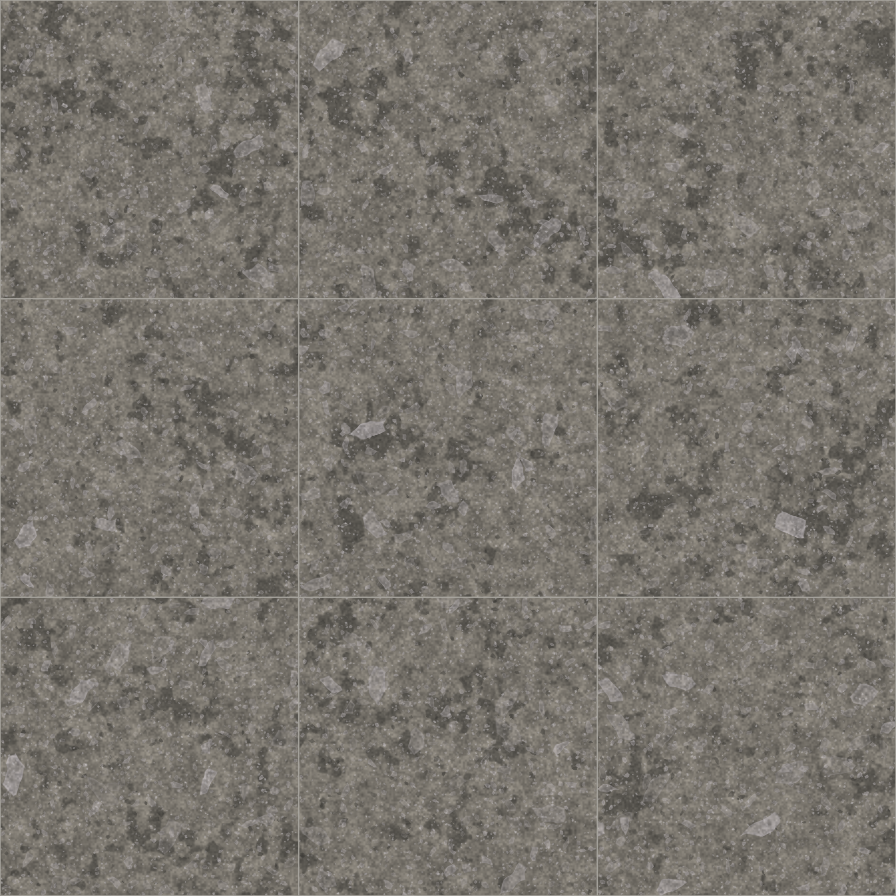
This texture is drawn by a Shadertoy shader. Its source:

```glsl
// A grid of grey terrazzo tiles divided by thin pale joints.
// Each tile samples its own patch of stone: layered noise for the matrix and
// dark clusters, with hashed angular chips, round grains and fine specks on top.

#define TILES 3.0
#define JOINT_HALF_WIDTH 0.0025
#define GRIT 0.42
#define DARK_AMOUNT 0.78
#define CHIP_DENSITY 0.30
#define MATRIX_COLOR vec3(0.475, 0.457, 0.425)
#define DARK_COLOR vec3(0.270, 0.263, 0.245)
#define CHIP_COLOR vec3(0.625, 0.605, 0.610)
#define SPECK_COLOR vec3(0.680, 0.665, 0.670)
#define JOINT_COLOR vec3(0.660, 0.650, 0.625)

// Integer hash: three random values per cell and layer
vec3 hash3(vec2 cell, float salt) {
    uvec3 v = uvec3(ivec3(cell, salt)) * 1664525u + 1013904223u;
    v.x += v.y * v.z; v.y += v.z * v.x; v.z += v.x * v.y;
    v ^= v >> 16u;
    v.x += v.y * v.z; v.y += v.z * v.x; v.z += v.x * v.y;
    return vec3(v & 0xffffu) / 65535.0;
}

float noise(vec2 p, float salt) {
    vec2 c = floor(p), f = fract(p);
    f = f * f * (3.0 - 2.0 * f);
    float low = mix(hash3(c, salt).x, hash3(c + vec2(1, 0), salt).x, f.x);
    float high = mix(hash3(c + vec2(0, 1), salt).x, hash3(c + 1.0, salt).x, f.x);
    return mix(low, high, f.y);
}

float fbm(vec2 p, float salt) {
    float sum = 0.0, amp = 0.5;
    for (int i = 0; i < 3; i++) {
        sum += amp * noise(p, salt + float(i));
        p *= 2.03;
        amp *= 0.5;
    }
    return sum / 0.875;
}

// Scattered convex fragments: x = coverage, y = rim, z = random tone.
// halfSize is in cells; pixel is the pixel size in tile units.
vec3 fragments(vec2 s, float freq, float density, vec2 halfSize, float salt, float pixel) {
    vec3 best = vec3(0.0);
    vec2 p = s * freq;
    float aa = 0.6 * freq * pixel;
    for (int j = -1; j <= 1; j++)
    for (int i = -1; i <= 1; i++) {
        vec2 cell = floor(p) + vec2(i, j);
        vec3 place = hash3(cell, salt), form = hash3(cell, salt + 1.0);
        if (place.z > density) continue;
        float angle = (form.x - 0.35) * 2.8;
        vec2 axis = vec2(cos(angle), sin(angle));
        vec2 d = p - cell - 0.2 - 0.6 * place.xy;
        vec2 size = halfSize * mix(0.42, 1.0, form.y);
        vec2 e = vec2(dot(d, axis), dot(d, vec2(-axis.y, axis.x))) / size;
        // Intersect six half planes of uneven direction and offset
        float edge = -1.0;
        for (int k = 0; k < 6; k++) {
            float n = float(k);
            float a = 1.0472 * (n + 0.7 * fract(form.z * 7.0 + n * 0.618));
            float offset = 0.62 + 0.36 * fract(form.z * 13.0 + n * 0.37);
            edge = max(edge, dot(e, vec2(cos(a), sin(a))) - offset);
        }
        float dist = edge * size.y;
        float cover = 1.0 - smoothstep(-aa, aa, dist);
        float rim = cover * smoothstep(-0.22 * size.y - aa, 0.0, dist);
        if (cover > best.x) best = vec3(cover, rim, fract(place.z * 37.0 + form.y));
    }
    return best;
}

vec3 stone(vec2 s, float pixel) {
    float grit = noise(s * 80.0, 1.0), fine = noise(s * 150.0, 2.0);
    float mottle = fbm(s * 22.0, 3.0);
    vec2 rough = s + 0.012 * (vec2(noise(s * 38.0, 7.0), noise(s * 38.0, 8.0)) - 0.5);

    // Matrix with clustered dark minerals
    vec3 col = MATRIX_COLOR * (1.0 + 0.36 * (mottle - 0.5));
    float cluster = 0.42 * fbm(s * 6.0, 11.0) + 0.58 * fbm(s * 25.0, 15.0);
    float dark = smoothstep(0.55, 0.67, cluster);
    col = mix(col, DARK_COLOR, DARK_AMOUNT * dark * (0.55 + 0.45 * grit));
    vec3 flake = fragments(rough, 34.0, 0.10 + 0.35 * dark, vec2(0.42, 0.34), 20.0, pixel);
    col = mix(col, DARK_COLOR, flake.x * (0.15 + 0.5 * flake.z));

    // Medium and large chips, worn to differing strengths
    vec3 medium = fragments(rough, 15.0, CHIP_DENSITY + 0.12, vec2(0.46, 0.25), 30.0, pixel);
    col = mix(col, CHIP_COLOR, medium.x * (0.08 + 0.42 * medium.z) + 0.2 * medium.y);
    vec3 large = fragments(rough, 6.5, CHIP_DENSITY, vec2(0.48, 0.25), 40.0, pixel);
    float wear = 0.65 + 0.7 * (fbm(s * 30.0, 45.0) - 0.2);
    float strength = large.x * (0.12 + 0.68 * large.z * large.z) * wear;
    col = mix(col, CHIP_COLOR * 1.04, clamp(strength + 0.22 * large.y, 0.0, 0.95));

    // Round grains with pale outlines, then bright specks
    vec3 grain = fragments(s, 36.0, 0.36, vec2(0.38, 0.33), 50.0, pixel);
    col = mix(col, CHIP_COLOR, grain.x * (0.1 + 0.5 * grain.z) + 0.18 * grain.y);
    vec3 speck = fragments(s, 78.0, 0.26, vec2(0.40, 0.36), 60.0, pixel);
    col = mix(col, SPECK_COLOR, speck.x * (0.2 + 0.5 * speck.z));
    return col * (1.0 + GRIT * (0.45 * grit + 0.55 * fine - 0.5));
}

void mainImage(out vec4 fragColor, in vec2 fragCoord) {
    vec2 p = fragCoord / iResolution.xy * TILES;
    float pixel = TILES / min(iResolution.x, iResolution.y);
    vec2 tile = floor(p), local = fract(p);
    vec3 col = stone(local + tile * 16.0 + 8.0, pixel);

    // Joints along every tile edge
    vec2 border = min(local, 1.0 - local);
    float d = min(border.x, border.y);
    float joint = 1.0 - smoothstep(-0.5 * pixel, 0.5 * pixel, d - JOINT_HALF_WIDTH);
    col = mix(col, JOINT_COLOR, 0.9 * joint);
    fragColor = vec4(col, 1.0);
}
```
